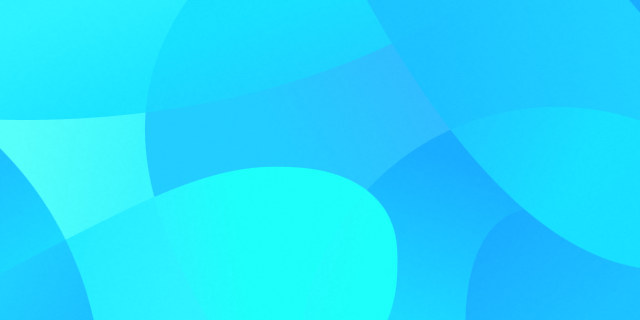
Reproduce this background procedurally as a Shadertoy shader.

```glsl
// Overlapping translucent curved panels in cyan, aqua and azure.

// Palette, dark to light
const vec3 AZURE = vec3(0.10, 0.68, 1.00);
const vec3 SKY   = vec3(0.11, 0.76, 1.00);
const vec3 HAZE  = vec3(0.19, 0.74, 1.00);
const vec3 LAGOON = vec3(0.12, 0.82, 1.00);
const vec3 CYAN  = vec3(0.09, 0.88, 1.00);
const vec3 ICE   = vec3(0.18, 0.95, 1.00);
const vec3 AQUA  = vec3(0.11, 1.00, 0.98);
const vec3 MINT  = vec3(0.34, 1.00, 0.98);

// Shape settings, in canvas heights
const vec2 SWEEP_CENTER = vec2(0.078, 1.698);
const vec2 SWEEP_RADII  = vec2(1.823, 1.073);
const vec2 BOW_TIP      = vec2(0.453, 0.596);
const vec2 DOME_CENTER  = vec2(1.740, -0.141);
const float DOME_RADIUS = 0.807;
const vec2 DISC_CENTER  = vec2(-0.766, -0.229);
const float DISC_RADIUS = 1.083;
const vec2 HILL_CENTER  = vec2(0.859, 0.187);
const vec2 HILL_RADII   = vec2(0.383, 0.292);
const float HILL_DEPTH  = 0.378;
const vec2 WAVE_CENTER  = vec2(1.688, -0.042);
const vec2 WAVE_RADII   = vec2(0.234, 0.391);
const float ROUNDNESS   = 2.4;
const float GRAIN       = 0.012;
const float GRAIN_CELLS = 200.0;

float hash(vec2 p) {
    return fract(sin(dot(p, vec2(12.9898, 78.233))) * 43758.5453);
}

float noise(vec2 p) {
    vec2 i = floor(p), f = fract(p);
    f = f * f * (3.0 - 2.0 * f);
    return mix(mix(hash(i), hash(i + vec2(1, 0)), f.x),
               mix(hash(i + vec2(0, 1)), hash(i + vec2(1, 1)), f.x), f.y);
}

// Antialiased coverage of a field that is positive inside
float cover(float field) {
    return clamp(field / max(fwidth(field), 1e-5) + 0.5, 0.0, 1.0);
}

// Linear gradient between two points
vec3 ramp(vec2 p, vec2 a, vec2 b, vec3 from, vec3 to) {
    vec2 d = b - a;
    return mix(from, to, clamp(dot(p - a, d) / dot(d, d), 0.0, 1.0));
}

float superellipse(vec2 q, vec2 radii) {
    vec2 s = pow(abs(q) / radii + 1e-4, vec2(ROUNDNESS));
    return (1.0 - pow(s.x + s.y, 1.0 / ROUNDNESS)) * radii.y;
}

// Long slope on the left, rounded shoulder on the right
float hill(vec2 p) {
    vec2 q = p - HILL_CENTER;
    float slope = HILL_RADII.y - q.x * q.x / length(vec2(1.276, 2.1 * q.x)) - q.y;
    vec2 radii = vec2(HILL_RADII.x, q.y > 0.0 ? HILL_RADII.y : HILL_DEPTH);
    return q.x < 0.0 ? slope : superellipse(q, radii);
}

// Rounded shoulder on the left, rising tail on the right
float wave(vec2 p) {
    vec2 q = p - WAVE_CENTER;
    float tail = WAVE_RADII.y + 0.156 * pow(max(q.x, 0.0) / 0.3125, ROUNDNESS) - q.y;
    return q.x < 0.0 ? superellipse(q, WAVE_RADII) : tail;
}

void mainImage(out vec4 fragColor, in vec2 fragCoord) {
    vec2 p = fragCoord / iResolution.y;

    // Coverage of each panel
    float sweep = cover(1.0 - length((p - SWEEP_CENTER) / SWEEP_RADII));
    float d = BOW_TIP.y - p.y;
    float bow = cover(p.x - BOW_TIP.x - 0.71 * d * d + 0.257 * d * d * d);
    float u = p.x - 1.146;
    float sail = cover(p.y - 1.0 + 1.8 * u - 0.96 * u * u);
    float dome = cover(DOME_RADIUS - distance(p, DOME_CENTER));
    float disc = cover(DISC_RADIUS - distance(p, DISC_CENTER));
    float mound = cover(hill(p));
    float swell = cover(wave(p));
    float corner = cover(dot(p - vec2(1.966, 1.0), vec2(0.755, 0.656)));

    // Middle band, then the upper sweep
    vec3 band = ramp(p, vec2(0.05, 0.6), vec2(0.46, 0.52), MINT, mix(ICE, MINT, 0.3));
    vec3 bandBow = ramp(p, vec2(0.9, 0.5), vec2(1.33, 0.75), mix(HAZE, LAGOON, 0.8), HAZE);
    vec3 col = mix(band, bandBow, bow);
    vec3 top = ramp(p, vec2(0.1, 0.95), vec2(0.25, 0.62), ICE, mix(CYAN, ICE, 0.2));
    vec3 topBow = ramp(p, vec2(0.75, 0.95), vec2(0.85, 0.68), CYAN, LAGOON);
    col = mix(col, mix(top, topBow, bow), sweep);

    // Dome at the lower right, then the mound in front
    vec3 domeCol = ramp(p, vec2(1.36, 0.52), vec2(1.22, 0.02), AZURE, mix(LAGOON, CYAN, 0.5));
    col = mix(col, domeCol, dome);
    vec3 foot = ramp(p, vec2(0.2, 0.2), vec2(0.6, 0.1), mix(CYAN, ICE, 0.6), ICE);
    vec3 crest = ramp(p, vec2(0.47, 0.3), vec2(0.75, 0.34), ICE, AQUA);
    vec3 crestDome = ramp(p, vec2(0.98, 0.25), vec2(1.15, 0.2), mix(ICE, AQUA, 0.65), AQUA);
    col = mix(col, mix(mix(foot, crest, bow), crestDome, dome), mound);

    // Disc at the lower left
    vec3 discTop = ramp(p, vec2(0.0, 0.5), vec2(0.17, 0.24), SKY, mix(LAGOON, CYAN, 0.5));
    vec3 discFoot = ramp(p, vec2(0.0, 0.15), vec2(0.26, 0.0), LAGOON, SKY);
    col = mix(col, mix(discTop, discFoot, mound), disc);

    // Wave at the lower right, then the sail across it
    col = mix(col, ramp(p, vec2(1.6, 0.32), vec2(1.85, 0.0), AZURE, SKY), swell * dome);
    vec3 sailCol = ramp(p, vec2(1.35, 0.72), vec2(1.95, 0.85), SKY, LAGOON);
    sailCol = mix(sailCol, mix(SKY, LAGOON, 0.3), 0.6 * sweep);
    vec3 sailDome = ramp(p, vec2(1.42, 0.58), vec2(1.78, 0.4), mix(SKY, LAGOON, 0.5), CYAN);
    sailDome = mix(sailDome, mix(LAGOON, CYAN, 0.85), 0.6 * swell);
    col = mix(col, mix(sailCol, sailDome, dome), sail);
    col = mix(col, AZURE, corner);

    // Fine mottled grain
    col += GRAIN * (noise(p * GRAIN_CELLS) - 0.5);
    fragColor = vec4(clamp(col, 0.0, 1.0), 1.0);
}
```
